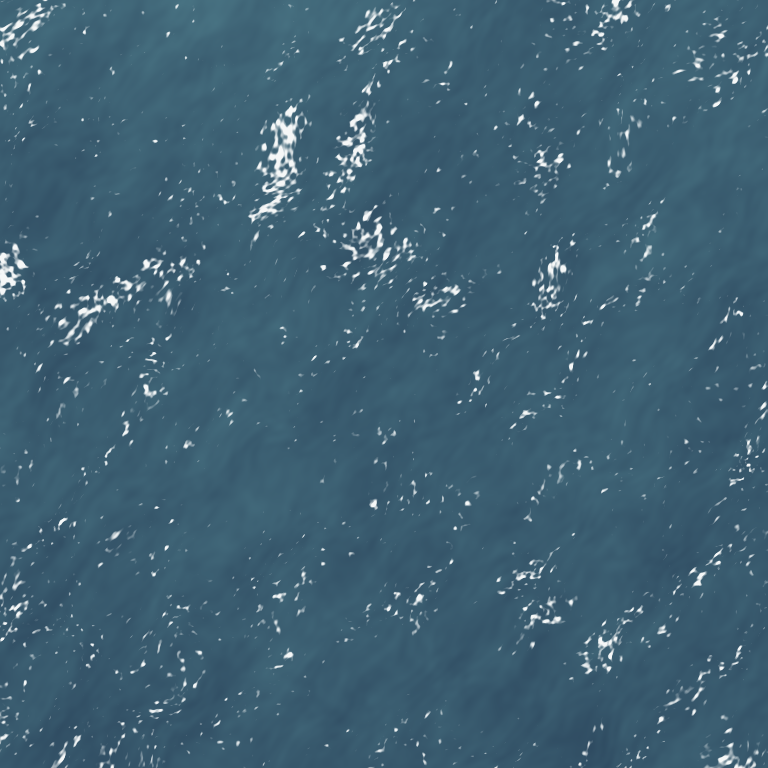
Give the GLSL for this texture, as a WebGL 1 fragment shader.

```glsl
precision highp float;
// Open water seen from above, with sun glints strung along diagonal waves.
// Stretched gradient noise shades the water; the peaks of fine noise, raised
// by coarser streak and patch noise, become clustered white glints.

uniform vec2 u_resolution;

#define WAVE_DIR vec2(0.64, 0.768)   // direction the streaks run in
#define GRAIN_FREQ vec2(76.0, 112.0) // glint grains: along, across the streaks
#define STREAK_FREQ vec2(9.0, 23.0)  // clusters of glints
#define STREAK_GAIN 0.85
#define PATCH_GAIN 0.4
#define GLINT_LEVEL 2.75             // higher means fewer glints
#define GLINT_SOFT 0.85
#define WATER_TONE 0.5
#define DEEP_WATER vec3(0.190, 0.305, 0.390)
#define PALE_WATER vec3(0.270, 0.430, 0.495)
#define SUNLIGHT vec3(0.96, 0.97, 0.97)

// Two random values in -1..1 for a lattice cell
vec2 hash2(vec2 cell) {
  vec3 h = fract(cell.xyx * vec3(0.1031, 0.1030, 0.0973));
  h += dot(h, h.yzx + 33.33);
  return 2.0 * fract((h.xx + h.yz) * h.zy) - 1.0;
}

// Gradient noise scaled to roughly unit variance around zero
float noise(vec2 p) {
  vec2 i = floor(p);
  vec2 f = p - i;
  vec2 w = f * f * (3.0 - 2.0 * f);
  vec2 e = vec2(0.0, 1.0);
  float low = mix(dot(hash2(i), f), dot(hash2(i + e.yx), f - e.yx), w.x);
  float high = mix(dot(hash2(i + e.xy), f - e.xy), dot(hash2(i + e.yy), f - e.yy), w.x);
  return 5.8 * mix(low, high, w.y);
}

// Water body: paler towards the top, with broad swell and small ripples
vec3 waterColor(vec2 p, vec2 q) {
  float tone = WATER_TONE + 0.3 * (p.y - 0.5);
  tone += 0.10 * noise(p * 2.3 + 7.0);
  tone += 0.07 * noise(q * vec2(7.0, 17.0) + 31.0);
  tone += 0.05 * noise(q * vec2(20.0, 42.0) + 53.0);
  tone += 0.04 * noise(q * vec2(48.0, 90.0) + 71.0);
  return mix(DEEP_WATER, PALE_WATER, tone);
}

// Glint coverage: fine grains lifted over the threshold inside streaks
float glint(vec2 p, vec2 q, float pixel) {
  vec2 grainPos = q * GRAIN_FREQ;
  float grains = 0.83 * noise(grainPos + 113.0) + 0.56 * noise(grainPos * 1.9 + 191.0);
  float streaks = noise(q * STREAK_FREQ + 17.0);
  float patches = noise(p * 3.7 + 43.0);
  float height = grains + STREAK_GAIN * streaks + PATCH_GAIN * patches;
  float soft = GLINT_SOFT + GRAIN_FREQ.y * pixel;
  return smoothstep(GLINT_LEVEL - soft, GLINT_LEVEL + soft, height);
}

void main() {
  float pixel = 1.0 / min(u_resolution.x, u_resolution.y);
  vec2 p = gl_FragCoord.xy * pixel;

  // Wave frame: x along the streaks, y across, bent slightly
  vec2 q = vec2(dot(p, WAVE_DIR), dot(p, vec2(-WAVE_DIR.y, WAVE_DIR.x)));
  q += 0.005 * vec2(noise(p * 11.0 + 5.0), noise(p * 11.0 + 23.0));

  vec3 color = mix(waterColor(p, q), SUNLIGHT, glint(p, q, pixel));
  gl_FragColor = vec4(color, 1.0);
}
```
